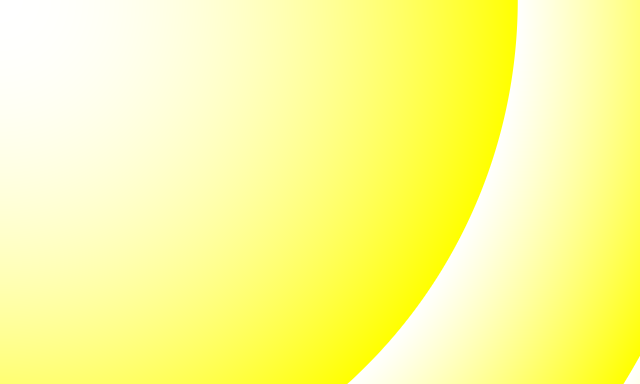
Reproduce this background procedurally as a WebGL 2 fragment shader.

```glsl
#version 300 es
precision highp float;
// White-to-yellow rings spreading from the top left corner, each of equal area.

uniform vec2 u_resolution;
out vec4 fragColor;

// Lengths are in canvas widths.
const float RING_RADIUS = 0.809;           // radius of the first ring
const vec2 CENTRE_OFFSET = vec2(0.0);      // shift from the top left corner
const vec3 INNER_COLOUR = vec3(1.0, 1.0, 1.0);
const vec3 OUTER_COLOUR = vec3(1.0, 1.0, 0.0);
const float MIN_FILTER = 0.002;            // keeps the filter stable at the centre

// Integral of fract(x), used to average the sawtooth over a pixel.
float sawtoothIntegral(float x) {
    float f = fract(x);
    return 0.5 * (floor(x) + f * f);
}

// Sawtooth averaged over a span, so each wrap has a smooth edge.
float smoothSawtooth(float x, float span) {
    float upper = sawtoothIntegral(x + 0.5 * span);
    float lower = sawtoothIntegral(x - 0.5 * span);
    return (upper - lower) / span;
}

void main() {
    float pixel = 1.0 / u_resolution.x;
    vec2 centre = vec2(0.0, u_resolution.y * pixel) + CENTRE_OFFSET;
    vec2 p = gl_FragCoord.xy * pixel - centre;

    // The phase grows with the squared distance, so rings narrow outwards.
    float ringArea = RING_RADIUS * RING_RADIUS;
    float phase = dot(p, p) / ringArea;
    float span = max(2.0 * length(p) * pixel / ringArea, MIN_FILTER);

    // The centre itself must not average across the wrap at zero.
    float ramp = smoothSawtooth(max(phase, 0.5 * span), span);
    fragColor = vec4(mix(INNER_COLOUR, OUTER_COLOUR, ramp), 1.0);
}
```
